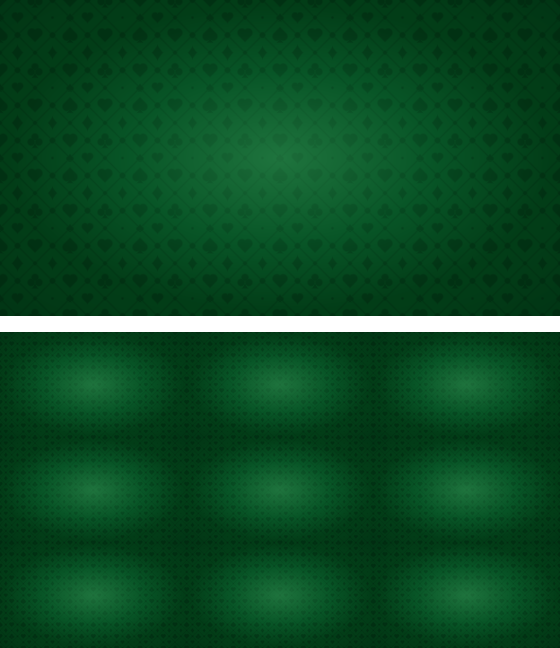
Top: one tile. Bottom: repeated 3 by 3.
This pattern is drawn by a Shadertoy shader. Its source:

```glsl
// Card-table felt: dark tone-on-tone card suits inside a thin diagonal lattice,
// lit by a soft elliptical glow. Suits are distance functions repeated on a
// 16 x 9 grid whose row index wraps, so opposite edges join.

const vec2 CELLS = vec2(16.0, 9.0);            // large suits across and down

const vec3 GLOW_CENTRE = vec3(0.120, 0.455, 0.242);
const vec3 GLOW_MIDDLE = vec3(0.031, 0.335, 0.152);
const vec3 GLOW_EDGE   = vec3(0.008, 0.238, 0.091);
const vec3 GLOW_CORNER = vec3(0.005, 0.210, 0.080);
const vec3 INK         = vec3(0.000, 0.080, 0.030);
const float MIDDLE_RADIUS = 0.54;              // 1 touches the canvas edges
const float EDGE_RADIUS = 0.97;

const float INK_CENTRE = 0.085;                // pattern strength
const float INK_EDGE   = 0.30;
const float LINE_INK   = 0.66;                 // relative to the suits
const float LINE_HALF  = 0.018;                // sizes below are in cells
const float SOFTNESS   = 0.010;
const float SUIT_SIZE  = 0.215;
const float SMALL_HEART = 0.165;
const float BIG_DIAMOND = 0.215;
const float SMALL_DIAMOND = 0.175;
const float SMALL_SPADE = 0.105;
const float NODE_RADIUS = 0.085;
const float MINOR_RADIUS = 0.060;
const float DOT_RADIUS  = 0.034;

// Suits have a half width near 1, with y upward.
float heart(vec2 p) {
    const float s = 0.586;
    p.x = abs(p.x);
    p.y += 0.1;
    float tip = (p.x + abs(p.y)) * 0.7071 - s;
    float lobe = length(p - s * 0.7071) - s;
    return min(tip, lobe);
}

float stem(vec2 p) {
    float flare = clamp(-p.y - 0.2, 0.0, 1.0);
    return max(abs(p.x) - 0.08 - 0.5 * flare * flare, abs(p.y + 0.6) - 0.4);
}

float spade(vec2 p) {
    return min(heart(vec2(p.x, 0.15 - p.y)), stem(p));
}

float club(vec2 p) {
    float top = length(p - vec2(0.0, 0.46)) - 0.48;
    float side = length(vec2(abs(p.x) - 0.51, p.y + 0.2)) - 0.49;
    return min(min(top, side), stem(p));
}

float diamond(vec2 p) {
    const float bend = 0.92;                   // below 1 curves the sides inward
    vec2 a = pow(abs(p) / vec2(0.74, 1.0), vec2(bend));
    return (pow(a.x + a.y, 1.0 / bend) - 1.0) * 0.59;
}

float fill(float d, float aa) {
    return 1.0 - smoothstep(-aa, aa, d);
}

vec3 glow(float r) {
    vec3 col = mix(GLOW_CENTRE, GLOW_MIDDLE, clamp(r / MIDDLE_RADIUS, 0.0, 1.0));
    float outer = clamp((r - MIDDLE_RADIUS) / (EDGE_RADIUS - MIDDLE_RADIUS), 0.0, 1.0);
    col = mix(col, GLOW_EDGE, outer);
    return mix(col, GLOW_CORNER, smoothstep(1.0, 1.42, r));
}

float pattern(vec2 q, float aa) {
    // Offsets from the nearest whole and half grid points; rows count downward.
    vec2 cell = floor(q + 0.5), halfCell = floor(q);
    vec2 p = (q - cell) * vec2(1.0, -1.0);
    vec2 h = (q - halfCell - 0.5) * vec2(1.0, -1.0);
    bool oddCol = mod(cell.x, 2.0) > 0.5;
    bool oddRow = mod(mod(cell.y, CELLS.y), 2.0) > 0.5;
    bool oddHalfCol = mod(halfCell.x, 2.0) > 0.5;
    bool diamondRow = mod(halfCell.y, 2.0) > 0.5;

    // Large suits: hearts in a checkerboard with clubs and spades.
    vec2 s = p / SUIT_SIZE;
    float d = oddCol == oddRow ? heart(s) : (oddRow ? spade(s) : club(s));
    d *= SUIT_SIZE;

    // Rows between: diamonds of two sizes, or small hearts and dots.
    float size = oddHalfCol ? SMALL_DIAMOND : BIG_DIAMOND;
    float between = diamond(h / size) * size;
    if (!diamondRow) {
        between = oddHalfCol ? length(h) - DOT_RADIUS
                             : heart(h / SMALL_HEART) * SMALL_HEART;
    }
    d = min(d, between);

    // Lattice crossings.
    vec2 n = vec2(p.x, h.y);
    float minor = length(n) - MINOR_RADIUS;
    if (!diamondRow && !oddCol) minor = spade(n / SMALL_SPADE) * SMALL_SPADE;
    d = min(d, min(minor, length(vec2(h.x, p.y)) - NODE_RADIUS));

    // Diagonal lines.
    vec2 diagonal = abs(fract(vec2(q.x + q.y, q.x - q.y)) - 0.5) * 0.7071;
    float line = min(diagonal.x, diagonal.y) - LINE_HALF;
    return max(fill(d, aa), LINE_INK * fill(line, aa));
}

void mainImage(out vec4 fragColor, in vec2 fragCoord) {
    vec2 uv = fragCoord / iResolution.xy;
    float r = length(uv * 2.0 - 1.0);
    float aa = 0.7 * CELLS.y / iResolution.y + SOFTNESS;
    float ink = pattern(vec2(uv.x, 1.0 - uv.y) * CELLS, aa);
    float strength = mix(INK_CENTRE, INK_EDGE, smoothstep(0.0, 1.1, r));
    fragColor = vec4(mix(glow(r), INK, ink * strength), 1.0);
}
```
